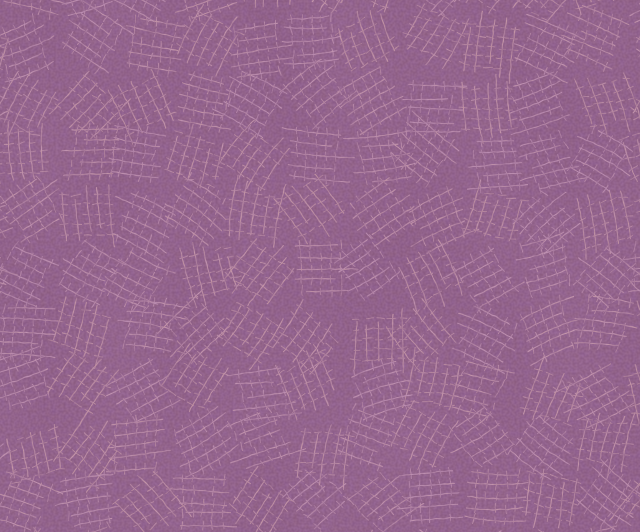
A Shadertoy shader for this texture:

```glsl
#define PATCH 0.108        // spacing of the hatched patches
#define ROW 0.0215         // gap between long strokes
#define COL 0.0190         // gap between cross ticks
#define STROKE_WIDTH 0.0020
#define TICK_WIDTH 0.0017
#define GRAIN_SCALE 210.0
#define GRAIN_AMOUNT 0.050
#define GROUND vec3(0.573, 0.388, 0.549)
#define TAN_THREAD vec3(0.775, 0.590, 0.645)
#define LILAC_THREAD vec3(0.745, 0.565, 0.710)

vec2 hash2(vec2 p) {
    vec3 h = fract(p.xyx * vec3(0.1031, 0.1030, 0.0973));
    h += dot(h, h.yzx + 33.33);
    return fract((h.xx + h.yz) * h.zy);
}

float cornerSlope(vec2 corner, vec2 offset) {
    float angle = 6.2832 * hash2(corner).x;
    return dot(vec2(cos(angle), sin(angle)), offset);
}

float gradientNoise(vec2 p) {
    vec2 i = floor(p), f = fract(p);
    vec2 u = f * f * f * (f * (f * 6.0 - 15.0) + 10.0);
    vec2 e = vec2(1.0, 0.0);
    float low = mix(cornerSlope(i, f), cornerSlope(i + e.xy, f - e.xy), u.x);
    float high = mix(cornerSlope(i + e.yx, f - e.yx), cornerSlope(i + e.xx, f - e.xx), u.x);
    return mix(low, high, u.y);
}

// Antialiased coverage of a capsule lying along x
float stroke(vec2 p, float halfLength, float width) {
    float d = length(vec2(max(abs(p.x) - halfLength, 0.0), p.y));
    float soft = 0.7 / iResolution.y;
    return 1.0 - smoothstep(0.5 * width - soft, 0.5 * width + soft, d);
}

vec2 rotate(vec2 p, float a) {
    float c = cos(a), s = sin(a);
    return vec2(c * p.x + s * p.y, c * p.y - s * p.x);
}

// Long strokes crossed by rows of short ticks, in patch coordinates
float hatch(vec2 q, vec2 seed) {
    vec2 shape = hash2(seed + 31.0) - 0.5;
    q.y += 2.5 * shape.x * q.x * q.x;
    q.x += 0.3 * shape.y * q.y;
    float row = clamp(round(q.y / ROW), -2.0, 2.0);
    vec2 rowRand = hash2(seed * 7.0 + row + 53.0);
    vec2 tiltRand = hash2(seed * 11.0 + row + 97.0) - 0.5;

    // Long stroke
    vec2 p = q - vec2(0.025 * tiltRand.y, row * ROW + 0.3 * ROW * (rowRand.x - 0.5));
    p.y += 0.10 * tiltRand.x * q.x;
    float ink = stroke(p, mix(0.032, 0.060, rowRand.y), STROKE_WIDTH);

    // Cross tick
    float col = clamp(round(q.x / COL), -2.0, 2.0);
    vec2 tickSeed = seed * 13.0 + vec2(col, row) * 3.0 + 151.0;
    vec2 place = hash2(tickSeed) - 0.5;
    vec2 form = hash2(tickSeed + 211.0);
    vec2 t = q - vec2(col * COL, row * ROW) - place * vec2(0.22 * COL, 0.25 * ROW);
    t = rotate(t, 1.5708 + 0.5 * (form.x - 0.5));
    float tick = stroke(t, ROW * mix(0.24, 0.46, form.y), TICK_WIDTH);
    return max(ink, 0.85 * tick * step(0.08, form.x));
}

void mainImage(out vec4 fragColor, in vec2 fragCoord) {
    vec2 uv = fragCoord / iResolution.y;

    // Ground with fine grain and a faint shift of hue
    float grain = gradientNoise(uv * GRAIN_SCALE);
    float hue = gradientNoise(uv * GRAIN_SCALE * 0.45 + 70.0);
    float cloud = gradientNoise(uv * vec2(7.0, 3.0) + 40.0);
    vec3 color = GROUND + GRAIN_AMOUNT * grain + 0.015 * cloud;
    color.b += 0.035 * hue;

    // Scattered patches, each turned its own way
    vec2 wobble = 0.0016 * vec2(gradientNoise(uv * 75.0), gradientNoise(uv * 75.0 + 90.0));
    vec2 cell = floor(uv / PATCH);
    float ink = 0.0;
    float tint = 0.0;
    for (int y = -1; y <= 1; y++) {
        for (int x = -1; x <= 1; x++) {
            vec2 id = cell + vec2(x, y) + 20.0;
            vec2 jitter = hash2(id) - 0.5;
            vec2 turn = hash2(id + 17.0);
            float angle = 1.5 * (turn.x - 0.5) + 1.5708 * step(0.6, turn.y);
            vec2 center = (id - 20.0 + 0.5 + 0.35 * jitter) * PATCH;
            float layer = hatch(rotate(uv + wobble - center, angle), id);
            tint = layer > ink ? turn.y : tint;
            ink = max(ink, layer);
        }
    }

    // Uneven thread brightness
    float wear = clamp(0.78 + 0.55 * gradientNoise(uv * 60.0 + 15.0), 0.35, 1.0);
    float warmth = clamp(0.2 + 0.7 * tint + 0.8 * hue, 0.0, 1.0);
    vec3 thread = mix(LILAC_THREAD, TAN_THREAD, warmth);
    color = mix(color, thread + 0.5 * GRAIN_AMOUNT * grain, ink * wear);
    fragColor = vec4(color, 1.0);
}
```
